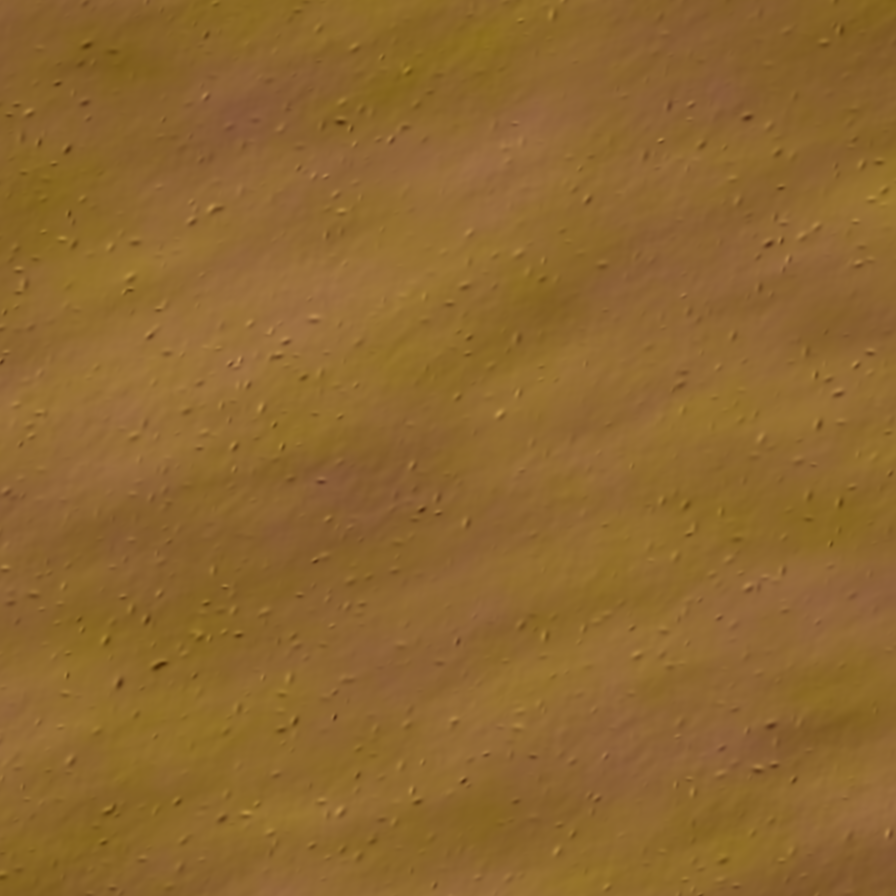
Give the GLSL for this texture, as a Shadertoy shader.

```glsl
// Weathered ochre ground: soft slanted bands of light and dark brown, drifting
// between olive yellow and dusty pink. Stretched value noise makes the bands;
// a faint relief and scattered, side-lit flecks add the grain.

float hash(vec2 p) {
    vec3 q = fract(p.xyx * vec3(0.1031, 0.1030, 0.0973));
    q += dot(q, q.yzx + 33.33);
    return fract((q.x + q.y) * q.z);
}

float noise(vec2 p) {
    vec2 cell = floor(p), f = fract(p);
    f = f * f * f * (f * (f * 6.0 - 15.0) + 10.0);
    return mix(mix(hash(cell), hash(cell + vec2(1, 0)), f.x),
               mix(hash(cell + vec2(0, 1)), hash(cell + vec2(1, 1)), f.x), f.y);
}

mat2 rotation(float angle) {
    float c = cos(angle), s = sin(angle);
    return mat2(c, -s, s, c);
}

// Layered noise, centred on zero
float fbm(vec2 p) {
    float sum = 0.0, amplitude = 0.5;
    for (int i = 0; i < 4; i++) {
        sum += amplitude * (noise(p) - 0.5);
        p = rotation(0.2) * p * 2.03 + 17.3;
        amplitude *= 0.5;
    }
    return sum;
}

// Fine bumps, slightly drawn out along the rising diagonal
float bumps(vec2 uv) {
    vec2 p = rotation(0.75) * uv;
    return noise(p * vec2(60.0, 105.0) + 40.0) + 0.5 * noise(p * vec2(125.0, 190.0) + 90.0);
}

// Small pits and chips: a soft dark core with a bright edge on the upper left
float flecks(vec2 uv) {
    vec2 p = uv * 62.0, cell = floor(p);
    float sum = 0.0;
    for (int y = -1; y <= 1; y++)
    for (int x = -1; x <= 1; x++) {
        vec2 id = cell + vec2(x, y);
        vec2 centre = id + vec2(hash(id + 3.1), hash(id + 71.7));
        float angle = 0.65 + 1.5 * (hash(id + 131.3) - 0.5);
        float size = mix(0.65, 1.2, hash(id + 211.9));
        vec2 d = rotation(angle) * (p - centre) / (size * vec2(0.33, 0.21));
        float cluster = smoothstep(0.25, 0.75, noise(id * 0.23 + 9.0));
        float strength = pow(hash(id + 307.1), 5.0) * mix(0.3, 1.2, cluster);
        float shade = mix(0.55, -0.3, hash(id + 401.3));
        sum += strength * exp(-dot(d, d)) * (1.25 * d.y - shade);
    }
    return sum;
}

void mainImage(out vec4 fragColor, in vec2 fragCoord) {
    vec2 uv = fragCoord / iResolution.y;

    // Coordinates along and across the bands, gently bent
    vec2 band = rotation(0.33) * uv;
    band.y += 0.03 * (noise(uv * 3.0 + 5.0) - 0.5);

    float tone = fbm(band * vec2(2.4, 9.5) + 12.0);
    float streak = fbm(band * vec2(9.0, 32.0) + 31.0);
    float hue = fbm(band * vec2(4.0, 9.5) + 57.0) + 0.4 * fbm(uv * 22.0 + 83.0);

    // Brown base, shifted from olive yellow to dusty pink
    vec3 color = vec3(0.551, 0.400, 0.178);
    color += vec3(0.180, 0.170, 0.095) * tone;
    color += vec3(0.045, 0.045, 0.025) * streak;
    color += vec3(0.020, -0.045, 0.145) * hue;

    // Light from the upper left picks out the grain
    vec2 toLight = vec2(-0.0025, 0.0025);
    float relief = bumps(uv - toLight) - bumps(uv + toLight);
    float patchiness = mix(0.4, 1.3, noise(uv * 11.0 + 25.0));
    color += vec3(0.021, 0.020, 0.014) * relief * patchiness;
    color += vec3(0.23, 0.215, 0.13) * flecks(uv);

    fragColor = vec4(clamp(color, 0.0, 1.0), 1.0);
}
```
